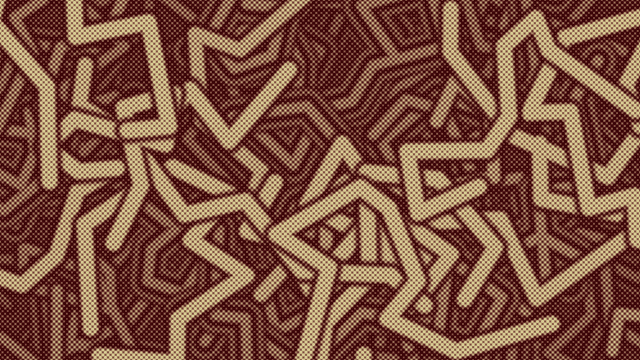
This pattern is drawn by a Shadertoy shader. Its source:

```glsl
// Dense tangle of bent, angular tubes printed through a fine two-ink halftone.
// Random polylines are painted back to front, each with a dark halo;
// the resulting tone is then combined with a dot screen and coloured.

const int STROKES = 88;
const int SEGMENTS = 8;
const float TAU = 6.2831853;
const vec3 INK = vec3(0.22, 0.01, 0.025);
const vec3 PAPER = vec3(0.86, 0.82, 0.59);

float hash(float n) {
    vec2 q = fract(vec2(n) * vec2(0.1031, 0.1137));
    q += dot(q, q.yx + 33.33);
    return fract((q.x + q.y) * q.x);
}

float segmentDistance(vec2 p, vec2 a, vec2 b) {
    vec2 pa = p - a, ba = b - a;
    return length(pa - ba * clamp(dot(pa, ba) / dot(ba, ba), 0.0, 1.0));
}

// Distance to a random walk of straight pieces with sharp turns.
float polylineDistance(vec2 p, vec2 start, float seed, float stepLength) {
    float angle = TAU * hash(seed);
    float spin = hash(seed + 0.37) < 0.5 ? -1.0 : 1.0;
    float nearest = 10.0;
    vec2 a = start;
    for (int i = 0; i < SEGMENTS; i++) {
        float key = seed + 1.71 * float(i + 1);
        float len = stepLength * mix(0.45, 1.55, hash(key));
        vec2 b = a + len * vec2(cos(angle), sin(angle));
        nearest = min(nearest, segmentDistance(p, a, b));
        if (hash(key + 0.53) < 0.42) spin = -spin;
        angle += spin * mix(0.5, 2.1, hash(key + 0.91));
        a = b;
    }
    return nearest;
}

// Soft tube profile: 1 inside, 0 outside.
float tube(float d, float radius, float blur) {
    return 1.0 - smoothstep(radius - blur, radius + blur, d);
}

// Paints one stroke, its halo and an optional dim parallel rail.
float paintStroke(float tone, float d, float radius, float light, float rail) {
    float reach = radius + 0.012 + rail * 0.027;
    tone = mix(tone, 0.02, 0.95 * tube(d, reach, 0.011));
    float railDistance = abs(d - radius - 0.024);
    tone = mix(tone, 0.7 * light, rail * tube(railDistance, 0.009, 0.008));
    return mix(tone, light, tube(d, radius, 0.008));
}

// Stacks all strokes; later ones are nearer, wider and lighter.
float tangle(vec2 p, float aspect) {
    float tone = 0.18;
    for (int i = 0; i < STROKES; i++) {
        float n = float(i);
        float depth = n / float(STROKES - 1);
        float front = smoothstep(0.80, 0.86, depth);
        float seed = 17.3 + 23.17 * n;
        // Low-discrepancy starts spread the strokes evenly.
        vec2 start = fract(vec2(0.31, 0.62) + n * vec2(0.7549, 0.5698));
        start = (start * 1.12 - 0.06) * vec2(aspect, 1.0);
        float d = polylineDistance(p, start, seed, mix(0.17, 0.2, front));
        float radius = mix(0.013, 0.017, depth) + 0.006 * front;
        float light = 0.30 + 0.32 * depth + 0.22 * front;
        float rail = step(0.55, hash(seed + 5.5)) * (1.0 - front);
        tone = paintStroke(tone, d, radius, light, rail);
    }
    return tone;
}

// Diagonal dot screen, from -1 to 1.
float dotScreen(vec2 p, float period) {
    vec2 wave = cos(TAU * p / period);
    return wave.x * wave.y;
}

// Ink to paper ramp with warm middle tones.
vec3 inkRamp(float t) {
    return mix(INK, PAPER, pow(vec3(t), vec3(1.0, 1.2, 1.1)));
}

void mainImage(out vec4 fragColor, in vec2 fragCoord) {
    vec2 p = fragCoord / iResolution.y;
    float aspect = iResolution.x / iResolution.y;
    float tone = tangle(p, aspect);
    float printed = tone + 0.46 * dotScreen(p, 1.0 / 70.0);
    fragColor = vec4(inkRamp(clamp(printed, 0.0, 1.0)), 1.0);
}
```
